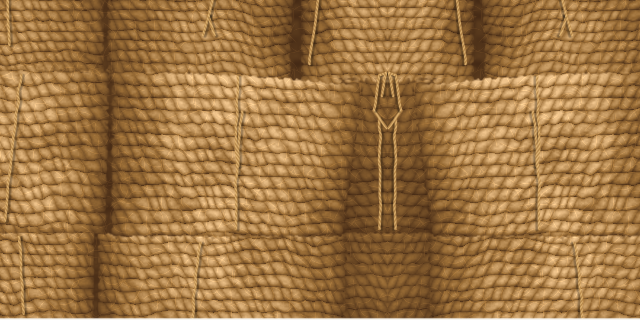
A Shadertoy shader for this texture:

```glsl
// Stacked coils of coarse coir rope, mirrored about a dark gap right of centre.
// Each coil is a soft-edged box shaded as a cylinder and filled with rows of
// lumpy strands; stray fibres and thin tie strings lie on top.

const float MIRROR_X = 1.211;

float hash(vec2 p) {
    return fract(sin(dot(p, vec2(127.1, 311.7))) * 43758.5453);
}

float noise(vec2 p) {
    vec2 i = floor(p), f = fract(p);
    f = f * f * (3.0 - 2.0 * f);
    return mix(mix(hash(i), hash(i + vec2(1, 0)), f.x),
               mix(hash(i + vec2(0, 1)), hash(i + vec2(1, 1)), f.x), f.y);
}

// Brown to straw colour ramp
vec3 coir(float t) {
    t = clamp(t, 0.0, 1.0);
    vec3 low = mix(vec3(0.24, 0.14, 0.07), vec3(0.60, 0.425, 0.21), min(t * 2.0, 1.0));
    return mix(low, vec3(0.94, 0.77, 0.55), max(t * 2.0 - 1.0, 0.0));
}

// Brightness of stacked rope rows built of slanted, rounded strands
float ropeRows(vec2 p, float pitch, float seed) {
    float y = p.y / pitch + 0.7 * noise(p * vec2(9, 4) + seed) + 0.25 * noise(p * 45.0);
    float row = floor(y), v = fract(y) - 0.5;
    float u = p.x / (pitch * 0.95) + 9.0 * hash(vec2(row, seed))
            + 1.1 * noise(vec2(p.x * 13.0, row + seed)) + v * 0.55;
    float b = fract(u) - 0.5;
    float roundness = sqrt(max(0.0, 1.0 - 3.7 * v * v)) * (1.0 - 2.1 * b * b);
    float tint = hash(vec2(floor(u), row + seed)) - 0.5;
    return 0.19 + 0.60 * roundness + 0.20 * v + 0.13 * tint * (1.0 - 4.0 * b * b);
}

// box = left, right, bottom, top; sag lowers the right end, taper narrows the base
void coil(inout vec3 col, vec2 p, vec4 box, float sag, float taper, float pitch, float light) {
    float right = box.y - taper * (box.w - p.y);
    float s = clamp((p.x - box.x) / (right - box.x), 0.0, 1.0);
    float lift = clamp((p.y - box.z) / (box.w - box.z), 0.0, 1.0);
    vec2 q = vec2(p.x, p.y + sag * s * s * lift);

    // Scalloped, frayed outline
    float fray = 0.012 * (noise(p * 110.0) - 0.5) + 0.004 * cos(q.y / pitch * 6.2832);
    float inside = min(min(p.x - box.x, right - p.x), min(q.y - box.z, box.w - q.y)) + fray;
    float mask = smoothstep(-0.005, 0.007, inside);

    float t = ropeRows(q, pitch, box.x * 17.0 + box.z * 31.0);
    t += 0.11 * (noise(p * vec2(90, 140)) - 0.5) + 0.08 * (noise(p * 220.0) - 0.5);
    t += 0.20 * (noise(p * 9.0) - 0.5);
    t *= light * (0.2 + 0.8 * pow(4.0 * s * (1.0 - s), 0.4));
    t *= 0.55 + 0.45 * smoothstep(0.0, 0.03, q.y - box.z);
    t += 0.09 * light * smoothstep(0.04, 0.0, box.w - q.y);
    col = mix(col, coir(t), mask);
}

// Loose curved hairs, one per cell in several turned grids
float fibres(vec2 p) {
    float sum = 0.0;
    for (int i = 0; i < 5; i++) {
        float k = float(i), a = k * 1.3 + 0.35;
        vec2 g = mat2(cos(a), -sin(a), sin(a), cos(a)) * p * 16.0 + k * 7.3;
        vec2 id = floor(g), f = fract(g) - 0.5;
        float h = hash(id + k);
        float bend = (h - 0.5) * 0.5 + (hash(id + 4.7) - 0.5) * 2.4 * (f.x * f.x - 0.1);
        float ends = smoothstep(0.5, 0.3, abs(f.x)) * smoothstep(0.5, 0.42, abs(f.y));
        sum += smoothstep(0.036, 0.004, abs(f.y - bend)) * ends * step(0.35, h);
    }
    return min(sum, 1.0);
}

// Twisted string from a to b with a soft shadow on its right
void twine(inout vec3 col, vec2 p, vec2 a, vec2 b) {
    p.x += 0.007 * (noise(vec2(p.y * 28.0, a.x * 3.0)) - 0.5);
    vec2 ab = b - a;
    float h = clamp(dot(p - a, ab) / dot(ab, ab), 0.0, 1.0);
    float d = length(p - a - ab * h);
    float shade = length(p - a - ab * h - vec2(0.006, -0.002));
    col *= 1.0 - 0.28 * smoothstep(0.009, 0.002, shade);
    float twist = 0.5 + 0.5 * sin((p.y + p.x * 1.5) * 420.0);
    vec3 straw = mix(vec3(0.74, 0.55, 0.30), vec3(0.88, 0.71, 0.45), twist);
    col = mix(col, straw, 0.9 * smoothstep(0.0062, 0.0018, d));
}

void mainImage(out vec4 fragColor, in vec2 fragCoord) {
    vec2 uv = fragCoord / iResolution.xy * vec2(2, 1);
    vec2 p = vec2(MIRROR_X - abs(uv.x - MIRROR_X), uv.y);
    vec3 col = coir(0.04 + 0.12 * noise(p * 40.0));

    // Back row, then the shaded coils inside the gap
    coil(col, p, vec4(-0.35, 0.325, 0.74, 1.30), 0.0, 0.0, 0.034, 0.98);
    coil(col, p, vec4(0.335, 0.925, 0.74, 1.30), 0.05, 0.03, 0.034, 0.95);
    coil(col, p, vec4(0.94, 1.482, 0.72, 1.30), -0.03, 0.0, 0.034, 0.98);
    coil(col, p, vec4(1.06, 1.362, 0.27, 0.75), 0.0, 0.0, 0.038, 0.56);
    coil(col, p, vec4(1.05, 1.372, -0.10, 0.27), 0.0, 0.0, 0.038, 0.56);

    // Bottom row, then the large front row
    coil(col, p, vec4(-0.42, 0.295, -0.10, 0.28), 0.0, 0.0, 0.037, 1.06);
    coil(col, p, vec4(0.305, 1.08, -0.10, 0.27), 0.0, 0.0, 0.037, 1.08);
    coil(col, p, vec4(-0.42, 0.345, 0.272, 0.79), 0.01, 0.03, 0.040, 1.13);
    coil(col, p, vec4(0.348, 1.138, 0.256, 0.78), 0.05, 0.13, 0.040, 1.15);

    col = mix(col, col * 1.18 + vec3(0.05, 0.04, 0.02), 0.42 * fibres(p));

    // Tie strings: back, front and bottom rows
    for (float side = -1.0; side < 2.0; side += 2.0)
        twine(col, p, vec2(0.655, 0.95), vec2(0.655 + 0.018 * side, 0.89));
    twine(col, p, vec2(0.67, 1.02), vec2(0.655, 0.95));
    twine(col, p, vec2(0.995, 1.02), vec2(0.965, 0.80));
    twine(col, p, vec2(0.025, 1.02), vec2(0.028, 0.86));
    twine(col, p, vec2(0.065, 0.765), vec2(0.013, 0.31));
    twine(col, p, vec2(0.742, 0.76), vec2(0.736, 0.285));
    twine(col, p, vec2(0.756, 0.65), vec2(0.742, 0.48));
    twine(col, p, vec2(0.625, 0.24), vec2(0.60, 0.0));
    twine(col, p, vec2(0.06, 0.26), vec2(0.072, 0.02));

    // Looped knot and paired strings on the mirror line
    twine(col, p, vec2(1.188, 0.63), vec2(1.186, 0.285));
    twine(col, p, vec2(1.211, 0.60), vec2(1.170, 0.655));
    twine(col, p, vec2(1.170, 0.655), vec2(1.184, 0.765));
    twine(col, p, vec2(1.184, 0.765), vec2(1.204, 0.772));
    twine(col, p, vec2(1.204, 0.772), vec2(1.192, 0.70));

    // Pale strip along the lower border
    float px = 1.0 / iResolution.y;
    col = mix(vec3(0.97, 0.96, 0.94), col, smoothstep(0.0055 - px, 0.0055 + px, uv.y));
    fragColor = vec4(col, 1.0);
}
```
